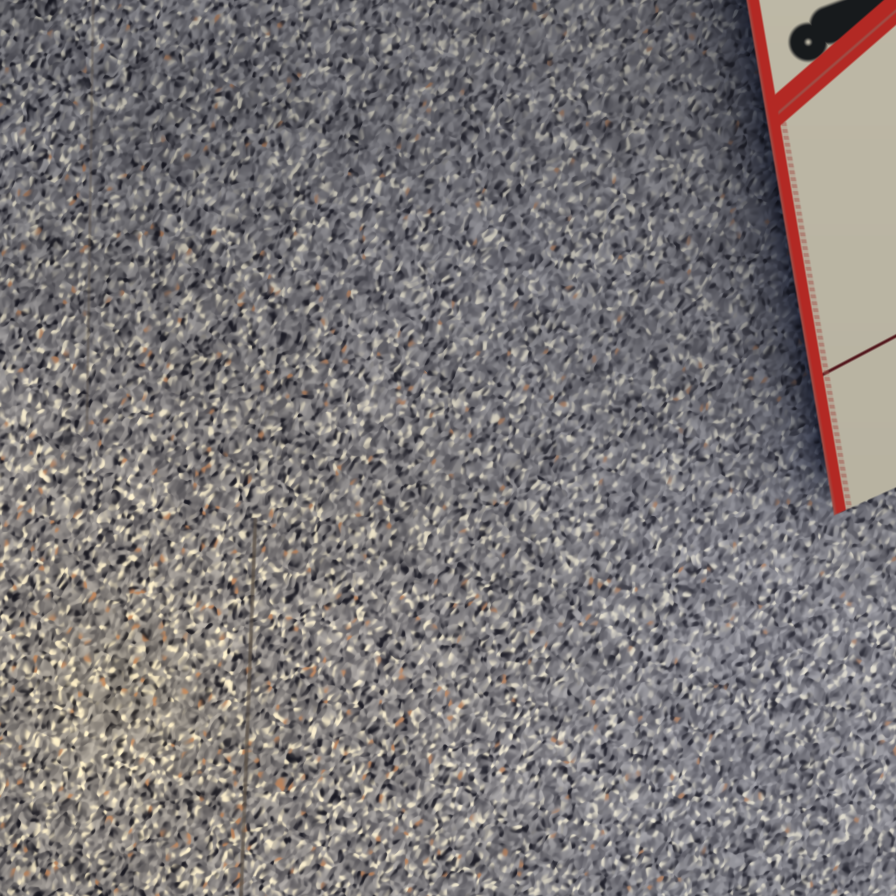
This texture is drawn by a Shadertoy shader. Its source:

```glsl
// Speckled grey terrazzo floor with the red-trimmed corner of a cream cabinet.

const vec3 GRAIN_LOW = vec3(0.325, 0.32, 0.345);
const vec3 GRAIN_HIGH = vec3(0.605, 0.595, 0.60);
const vec3 GRAIN_MEAN = vec3(0.462, 0.455, 0.468);
const vec3 CHIP_DARK = vec3(0.12, 0.12, 0.155);
const vec3 CHIP_CREAM = vec3(0.85, 0.82, 0.74);
const vec3 CHIP_RUST = vec3(0.64, 0.47, 0.36);
const vec3 SEAM = vec3(0.35, 0.31, 0.27);
const vec3 PANEL = vec3(0.73, 0.71, 0.64);
const vec3 TRIM = vec3(0.70, 0.16, 0.14);
const vec3 TRIM_EDGE = vec3(0.62, 0.30, 0.27);
const vec3 GAP = vec3(0.32, 0.09, 0.11);
const vec3 BLACK_PART = vec3(0.09, 0.10, 0.11);

// Integer hash: three random values per cell
vec3 hash3(ivec2 cell) {
    uvec3 v = uvec3(uint(cell.x + 4096), uint(cell.y + 4096), 77u);
    v = v * 1664525u + 1013904223u;
    v.x += v.y * v.z; v.y += v.z * v.x; v.z += v.x * v.y;
    v ^= v >> 16u;
    v.x += v.y * v.z; v.y += v.z * v.x; v.z += v.x * v.y;
    return vec3(v >> 8u) / 16777216.0;
}

float valueNoise(vec2 p) {
    ivec2 c = ivec2(floor(p));
    vec2 f = fract(p);
    f = f * f * (3.0 - 2.0 * f);
    float low = mix(hash3(c).x, hash3(c + ivec2(1, 0)).x, f.x);
    float high = mix(hash3(c + ivec2(0, 1)).x, hash3(c + ivec2(1, 1)).x, f.x);
    return mix(low, high, f.y);
}

// Signed distance to the line a-b, positive on its left
float lineSide(vec2 p, vec2 a, vec2 b) {
    vec2 d = normalize(b - a);
    return d.x * (p.y - a.y) - d.y * (p.x - a.x);
}

float segmentDistance(vec2 p, vec2 a, vec2 b) {
    vec2 d = b - a;
    return length(p - a - d * clamp(dot(p - a, d) / dot(d, d), 0.0, 1.0));
}

// Smooth coverage of the region where d is negative
float cover(float d, float soft) {
    return 1.0 - smoothstep(-soft, soft, d);
}

// Continuous grey tones with graded dark and cream tails
vec3 chipColor(vec3 rnd, float warmth) {
    vec3 c = mix(GRAIN_LOW, GRAIN_HIGH, rnd.y);
    c = mix(c, CHIP_DARK, smoothstep(0.20, 0.04, rnd.x));
    c = mix(c, CHIP_CREAM, smoothstep(0.83, 0.97, rnd.x + 0.02 * warmth));
    return mix(c, CHIP_RUST, step(0.993 - 0.016 * warmth, rnd.z));
}

// Soft Voronoi chips: nearby cells blended by distance
vec3 chips(vec2 p, float warmth) {
    ivec2 base = ivec2(floor(p));
    vec3 sum = vec3(0.0);
    float total = 0.0;
    for (int j = -1; j <= 1; j++)
    for (int i = -1; i <= 1; i++) {
        ivec2 cell = base + ivec2(i, j);
        vec3 rnd = hash3(cell);
        vec2 d = vec2(cell) + 0.1 + 0.8 * hash3(cell + ivec2(911, 357)).xy - p;
        float w = exp(-3.4 * dot(d, d));
        sum += w * chipColor(rnd, warmth);
        total += w;
    }
    return sum / total;
}

vec3 floorColor(vec2 p, float soft) {
    float warmth = 1.0 - smoothstep(0.1, 0.75, length(p - vec2(0.1, 0.2)));
    // Chips slightly stretched along a steep diagonal
    vec2 q = mat2(0.88, 0.47, -0.47, 0.88) * p;
    vec2 warp = vec2(valueNoise(q * 90.0), valueNoise(q * 90.0 + 37.0));
    vec3 c = chips(q * vec2(255.0, 195.0) + 1.2 * warp, warmth);
    // Speckle is crisper at left, calmer toward the upper right
    float crisp = mix(1.12, 0.85, smoothstep(0.3, 1.3, p.x + 0.5 * p.y));
    c = GRAIN_MEAN + (c - GRAIN_MEAN) * crisp;
    // Broad light: dim at the top, cool at right, warm glow at lower left
    float light = mix(1.09, 0.86, smoothstep(0.35, 1.05, p.y + 0.1 * p.x));
    light += 0.11 * (valueNoise(p * 7.0) - 0.5) + 0.08 * (valueNoise(q * 45.0) - 0.5);
    c *= light * mix(vec3(0.985, 1.0, 1.03), vec3(1.02, 1.0, 0.95), warmth);
    float glow = exp(-70.0 * dot(p - vec2(0.13, 0.21), p - vec2(0.13, 0.21)));
    c += glow * vec3(0.06, 0.05, 0.02);
    // Floor seams, worn unevenly
    float left = segmentDistance(p, vec2(0.104, 1.0), vec2(0.097, 0.52));
    float lower = segmentDistance(p, vec2(0.285, 0.42), vec2(0.269, 0.0));
    float wear = 0.5 + 0.5 * valueNoise(p * vec2(5.0, 60.0));
    c = mix(c, SEAM, 0.5 * wear * cover(left - 0.0015, soft));
    return mix(c, SEAM, 0.9 * wear * cover(lower - 0.002, soft));
}

vec3 cabinetColor(vec2 p, float edge, float soft) {
    vec3 c = PANEL * (1.0 + 0.05 * (p.y - 0.7));
    float bar = lineSide(p, vec2(0.870, 0.879), vec2(1.0, 0.992));
    // Dark fittings behind the upper opening
    float knob = abs(length(p - vec2(0.902, 0.953)) - 0.012) - 0.009;
    float arm = segmentDistance(p, vec2(0.925, 0.972), vec2(1.0, 1.0)) - 0.021;
    c = mix(c, BLACK_PART, cover(min(knob, arm), 2.0 * soft));
    // Panel gap and dotted lip
    float gap = abs(lineSide(p, vec2(0.922, 0.584), vec2(1.0, 0.625))) - 0.0017;
    c = mix(c, GAP, cover(gap, soft));
    float dots = smoothstep(0.2, 0.7, abs(fract(p.y * 130.0) - 0.5) * 2.0);
    float lip = cover(abs(edge - 0.018) - 0.003, soft) * cover(bar, soft);
    c = mix(c, TRIM_EDGE, lip * (0.15 + 0.35 * dots));
    // Red trim with a fine groove in the slanted bar
    vec3 barRed = mix(TRIM, TRIM_EDGE, cover(abs(bar + 0.003) - 0.0015, soft));
    c = mix(c, barRed, cover(abs(bar) - 0.015, soft));
    vec3 stripRed = mix(TRIM_EDGE, TRIM, smoothstep(0.0, 0.005, edge));
    return mix(c, stripRed, cover(edge - 0.014, soft));
}

void mainImage(out vec4 fragColor, in vec2 fragCoord) {
    vec2 p = fragCoord / iResolution.xy;
    float soft = max(1.0 / iResolution.y, 0.0015);
    vec2 corner = vec2(0.931, 0.425);
    float edge = lineSide(p, vec2(0.833, 1.0), corner);
    float bottom = lineSide(p, corner, vec2(1.0, 0.456));
    vec3 c = floorColor(p, soft);
    // Bluish shadow beside the cabinet
    float shade = exp(min(edge, 0.0) / 0.04) * smoothstep(-0.03, 0.08, bottom);
    c *= mix(vec3(1.0), vec3(0.28, 0.32, 0.44), shade);
    c = mix(c, cabinetColor(p, edge, soft), cover(-min(edge, bottom), soft));
    fragColor = vec4(c, 1.0);
}
```
